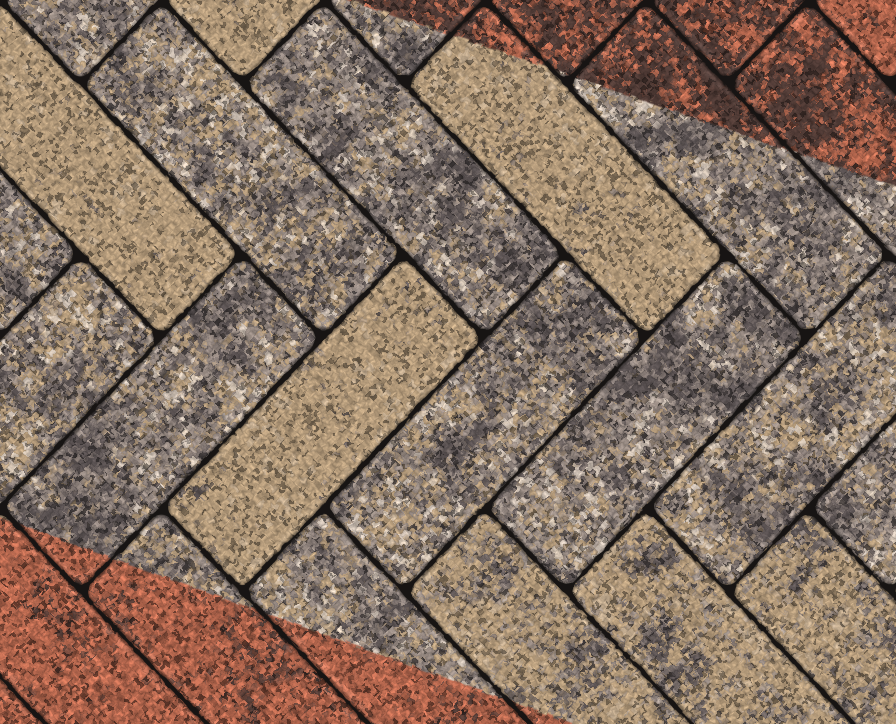
Reproduce this texture procedurally as a Shadertoy shader.

```glsl
#define PITCH vec2(0.1117, 0.1169)
#define ORIGIN vec2(0.558, 0.884)
#define GAP 0.017
#define CORNER 0.10
#define GRAIN 115.0
#define SLATE vec3(0.33, 0.30, 0.30)
#define GREY vec3(0.57, 0.52, 0.49)
#define SAND vec3(0.67, 0.575, 0.455)
#define PALE vec3(0.80, 0.75, 0.70)
#define RED vec3(0.65, 0.37, 0.28)
#define SOOT vec3(0.30, 0.22, 0.20)
#define MORTAR vec3(0.09, 0.08, 0.075)

float hash(vec2 p) {
    p = fract(p * vec2(0.1031, 0.1137));
    p += dot(p, p.yx + 33.33);
    return fract((p.x + p.y) * p.x * 17.31);
}

// Cellular noise: x = value of nearest cell, y = its distance, z = blended value
vec3 cells(vec2 p) {
    vec2 base = floor(p);
    float nearest = 9.0, value = 0.0, total = 0.0, weights = 0.0;
    for (int j = -1; j <= 1; j++)
    for (int i = -1; i <= 1; i++) {
        vec2 cell = base + vec2(i, j);
        vec2 seed = cell + vec2(hash(cell + 71.3), hash(cell + 193.7));
        float dist = length(seed - p), h = hash(cell + 317.1);
        float w = exp(-5.0 * dist * dist);
        total += w * h;
        weights += w;
        if (dist < nearest) { nearest = dist; value = h; }
    }
    return vec3(value, nearest, total / weights);
}

float roundedBox(vec2 p, vec2 halfSize, float radius) {
    vec2 q = abs(p) - halfSize + radius;
    return length(max(q, 0.0)) + min(max(q.x, q.y), 0.0) - radius;
}

// Herringbone of 3 x 1 bricks: xy = position from brick centre, zw = brick id
vec4 herringbone(vec2 p) {
    vec2 cell = floor(p);
    float phase = mod(cell.x - cell.y, 6.0);
    bool falling = phase < 2.5;
    vec2 id = falling ? cell - vec2(phase, 0.0) : cell - vec2(0.0, 5.0 - phase);
    vec2 local = p - id;
    return vec4((falling ? local : local.yx) - vec2(1.5, 0.5), id);
}

void mainImage(out vec4 fragColor, in vec2 fragCoord) {
    vec2 p = fragCoord / iResolution.y;
    vec2 diag = vec2(p.x - ORIGIN.x, ORIGIN.y - p.y) / PITCH;
    vec4 brick = herringbone(0.5 * vec2(diag.x + diag.y, diag.x - diag.y));
    float column = brick.z + brick.w, course = brick.z - brick.w;
    float tone = hash(brick.zw + 57.0);

    // Ragged aggregate at three scales
    vec2 ragged = p + 0.0016 * sin(p.yx * 510.0 + 3.0 * sin(p * 170.0));
    vec3 grain = cells(ragged * GRAIN + 20.0);
    vec3 grit = cells(ragged * GRAIN * 1.8 + 400.0);
    float patches = 0.5 * cells(p * 17.0 + 60.0).z + 0.5 * cells(p * 42.0 + 90.0).z - 0.5;
    float stone = mix(grain.x, grit.x, 0.4);
    float fleck = mix(fract(grain.x * 7.31), fract(grit.x * 5.17), 0.4);
    float chip = fract(grain.x * 23.7);

    // Slate bricks with sandy flecks; every third column is mostly sand
    bool sandy = (mod(column, 3.0) < 0.5 && column < 2.5) || (course > 5.5 && column > -0.5);
    bool mixed = sandy && course > 5.5;
    float warm = mixed ? 0.52 + 0.12 * tone : sandy ? 0.92 : 0.22 + 0.2 * tone;
    vec3 color = mix(SLATE, GREY, smoothstep(0.1, 0.85, stone + 0.8 * patches));
    color = mix(color, SAND, smoothstep(-0.1, 0.25, warm + 0.7 * patches - 0.8 * fleck));
    float pale = smoothstep(0.86, 1.0, chip + 0.6 * patches);
    color = mix(color, PALE, pale * (sandy ? 0.25 : 0.8));

    // Red bands cut across two opposite corners
    float lower = 0.285 - 0.36 * p.x - p.y;
    float upper = p.y - 1.165 + 0.342 * p.x;
    float edge = max(lower, upper) + 0.004 * (grain.x - 0.5);
    float soot = upper > lower ? (column < 4.5 ? 0.5 : 0.15) : 0.08 + 0.2 * tone;
    vec3 red = RED * (0.8 + 0.4 * stone);
    red = mix(red, SOOT, smoothstep(-0.05, 0.3, soot + 0.7 * patches - 0.7 * fleck));
    color = mix(color, red, smoothstep(-0.002, 0.002, edge));

    // Grain shading with small shadowed pits
    color *= (1.15 - 0.32 * grain.y) * (1.1 - 0.24 * grit.y);
    color *= 1.0 - 0.34 * smoothstep(0.24, 0.1, grit.x);
    color *= 0.95 + 0.14 * grit.z;

    // Worn bevel and dark joints
    float d = roundedBox(brick.xy, vec2(1.5, 0.5) - GAP, CORNER);
    d += 0.022 * (grain.z - 0.5);
    float rim = smoothstep(-0.08, -0.04, d) * smoothstep(0.0, -0.03, d);
    color *= mix(0.65, 1.0, smoothstep(0.0, -0.03, d));
    color += 0.06 * rim * grain.x;
    float blur = 0.7 / (iResolution.y * length(PITCH));
    color = mix(color, MORTAR, smoothstep(-blur, blur, d));
    fragColor = vec4(clamp(color, 0.0, 1.0), 1.0);
}
```
